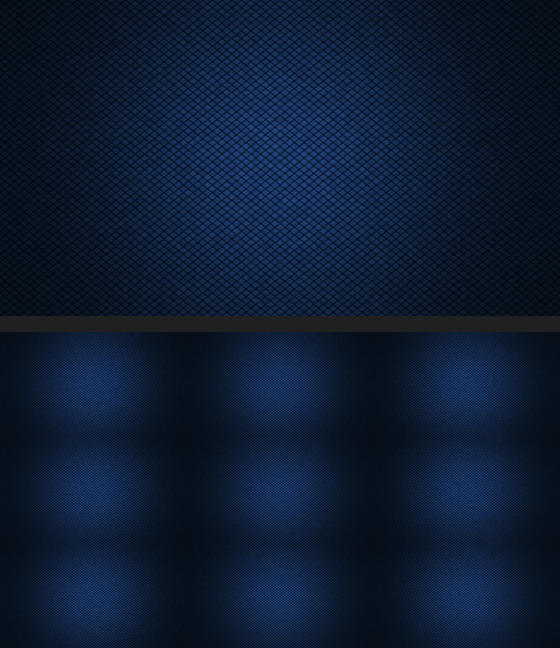
Top: one tile. Bottom: repeated 3 by 3.
Give the GLSL for this pattern, as a Shadertoy shader.

```glsl
const vec2 REPEATS = vec2(58.0, 41.0);       // diamonds across and down
const vec2 FIBRE_GRID = vec2(150.0, 288.0);  // fibre noise cells
const float LINE_HALF_WIDTH = 0.0017;        // in canvas heights
const float SHADOW_WIDTH = 0.0060;
const float LINE_DARKNESS = 0.40;
const float SHADOW_DARKNESS = 0.19;
const float CELL_VARIATION = 0.11;
const float FIBRE_VARIATION = 0.20;
const float BEVEL = 0.05;
const float GLOW_RADIUS = 0.54;
const float EDGE_ROUNDING = 0.98;
const vec3 CENTRE_COLOUR = vec3(0.118, 0.250, 0.472);
const vec3 EDGE_COLOUR = vec3(0.026, 0.060, 0.100);
const float PI = 3.14159265;

float hash(vec2 p) {
    vec3 q = fract(vec3(p.xyx) * 0.1031);
    q += dot(q, q.yzx + 33.33);
    return fract((q.x + q.y) * q.z);
}

// Value noise that wraps after the given whole number of cells
float wrappedNoise(vec2 p, vec2 period) {
    vec2 i = floor(p);
    vec2 f = fract(p);
    f = f * f * (3.0 - 2.0 * f);
    vec2 lo = mod(i, period);
    vec2 hi = mod(i + 1.0, period);
    float bottom = mix(hash(lo), hash(vec2(hi.x, lo.y)), f.x);
    float top = mix(hash(vec2(lo.x, hi.y)), hash(hi), f.x);
    return mix(bottom, top, f.y);
}

// Periodic offset from the centre, nearly linear but smooth at the border
vec2 offsetFromCentre(vec2 uv) {
    return asin(EDGE_ROUNDING * sin(PI * (uv - 0.5))) / PI;
}

void mainImage(out vec4 fragColor, in vec2 fragCoord) {
    vec2 uv = fragCoord / iResolution.xy;
    float aspect = iResolution.x / iResolution.y;
    float pixel = 1.0 / iResolution.y;

    // Two families of diagonals bound the diamonds
    vec2 grid = uv * REPEATS;
    vec2 diagonal = vec2(grid.x + grid.y, grid.x - grid.y);
    vec2 cell = floor(diagonal);
    vec2 local = fract(diagonal) - 0.5;
    float density = length(vec2(REPEATS.x / aspect, REPEATS.y));
    vec2 dist = (0.5 - abs(local)) / density;

    // Dark seams with a soft shadow, both deepening at the crossings
    vec2 seams = 1.0 - smoothstep(LINE_HALF_WIDTH - 0.6 * pixel,
                                  LINE_HALF_WIDTH + 0.6 * pixel, dist);
    vec2 shadows = 1.0 - smoothstep(0.0, SHADOW_WIDTH, dist);
    vec2 shades = (1.0 - LINE_DARKNESS * seams) * (1.0 - SHADOW_DARKNESS * shadows);
    float shade = shades.x * shades.y;

    // Cloth: tone per diamond, streaky fibres and a slight bevel
    vec2 cellId = mod(vec2(cell.x + cell.y, cell.x - cell.y), 2.0 * REPEATS);
    float tone = 1.0 + CELL_VARIATION * (hash(cellId) - 0.5);
    float fibre = wrappedNoise(uv * FIBRE_GRID, FIBRE_GRID);
    tone += FIBRE_VARIATION * (fibre - 0.5);
    tone += BEVEL * (local.x - local.y);

    // Central glow fading to the dark border
    vec2 offset = offsetFromCentre(uv) * vec2(aspect, 1.0) / GLOW_RADIUS;
    float glow = exp(-dot(offset, offset));
    vec3 cloth = mix(EDGE_COLOUR, CENTRE_COLOUR, glow);

    fragColor = vec4(cloth * tone * shade, 1.0);
}
```
